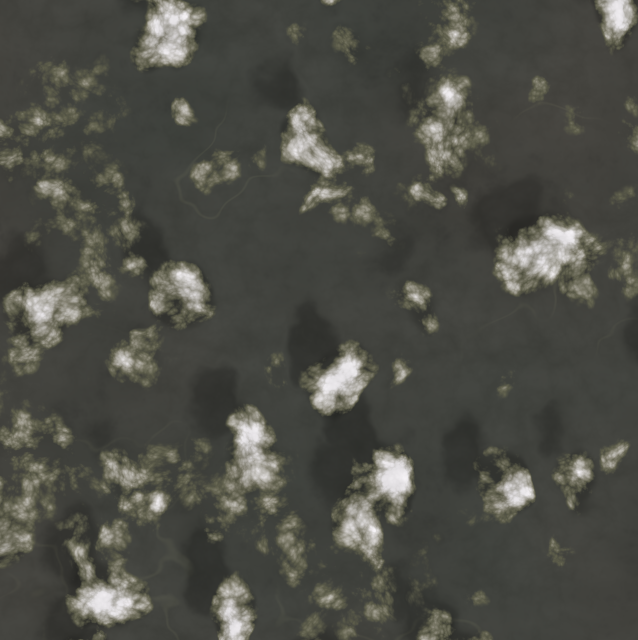
Give the GLSL for this texture, as a Shadertoy shader.

```glsl
vec2 hash2(vec2 p) {
    vec3 q = fract(p.xyx * vec3(.1031, .1030, .0973));
    q += dot(q, q.yzx + 33.33);
    return fract((q.xx + q.yz) * q.zy);
}

// Layered sines, each bent by the other axis
float swell(vec2 p) {
    float sum = 0., weight = .5;
    for (int i = 0; i < 5; i++) {
        p = mat2(.8, -.6, .6, .8) * p * 1.7 + 1.3;
        sum += weight * sin(p.x + 1.5 * sin(p.y));
        weight *= .6;
    }
    return sum;
}

// Rounded cellular bumps
float cells(vec2 p) {
    vec2 base = floor(p);
    float nearest = 4.;
    for (int y = -1; y <= 1; y++)
    for (int x = -1; x <= 1; x++) {
        vec2 id = base + vec2(x, y);
        vec2 d = id + hash2(id + 71.) - p;
        nearest = min(nearest, dot(d, d));
    }
    return 1. - sqrt(nearest);
}

float billow(vec2 p) {
    float sum = 0., weight = 1., total = 0.;
    for (int i = 0; i < 5; i++) {
        sum += weight * cells(p);
        total += weight;
        weight *= .65;
        p = mat2(.8, -.6, .6, .8) * p * 1.8 + 5.7;
    }
    return sum / total;
}

// Scattered soft mounds of random size, height and stretch
float mounds(vec2 uv, float grid, float seed) {
    vec2 p = uv * grid, base = floor(p);
    float heap = 0.;
    for (int y = -1; y <= 1; y++)
    for (int x = -1; x <= 1; x++) {
        vec2 id = base + vec2(x, y);
        vec2 trait = hash2(id + seed + 57.);
        vec2 d = p - id - hash2(id + seed);
        d.x *= mix(.9, 1.7, trait.y);
        float size = mix(.2, .6, trait.x);
        float height = smoothstep(.55, 1., trait.x);
        float slope = max(0., 1. - dot(d, d) / (size * size));
        heap = max(heap, height * slope * slope);
    }
    return heap;
}

void mainImage(out vec4 fragColor, in vec2 fragCoord) {
    vec2 uv = fragCoord / iResolution.y;
    vec2 warp = .022 * vec2(swell(uv * 11.), swell(uv * 11. + 40.));
    vec2 bent = uv + warp;
    float puff = billow(uv * 18. + warp * 7.) - .54;

    // Dim ground with broad tints, streaks and faint veins
    vec3 color = mix(vec3(.248, .260, .241), vec3(.274, .266, .246),
                     .5 + .5 * swell(uv * 2.));
    color += .008 * swell(uv * vec2(12., 28.)) + .06 * puff;
    float vein = smoothstep(.06, 0., abs(swell(uv * 6. + 9.)));
    color += vec3(.03, .03, .018) * vein * smoothstep(.0, .7, swell(uv * 4. + 20.));

    // Soft shadows thrown up and to the left, and loose smudges
    float shade = .8 * mounds(bent + vec2(.045, -.07), 7., 11.);
    shade += .6 * puff + .17 * swell(uv * 5. + 33.);
    color *= 1. - .24 * smoothstep(0., .42, shade);

    // Tall clouds and low haze share one density
    float tall = mounds(bent, 7., 11.);
    float haze = .34 * mounds(bent, 13., 130.) + .17 * smoothstep(0., .8, swell(uv * 5. + 70.));
    float heap = tall + haze;
    float density = (heap + 1.8 * puff) * smoothstep(0., .2, heap);
    color *= 1. - .2 * smoothstep(.03, .3, tall);

    // Olive fringe, beige body, white crown
    color = mix(color, vec3(.36, .36, .285), smoothstep(.08, .36, density));
    color = mix(color, vec3(.50, .49, .43), smoothstep(.28, .55, density));
    color = mix(color, vec3(.66, .65, .62), smoothstep(.45, .72, density));
    color = mix(color, vec3(.87, .86, .87), smoothstep(.62, 1.05, density));
    color *= 1. + .3 * puff * smoothstep(.1, .5, density);

    fragColor = vec4(clamp(color, 0., 1.), 1.);
}
```
